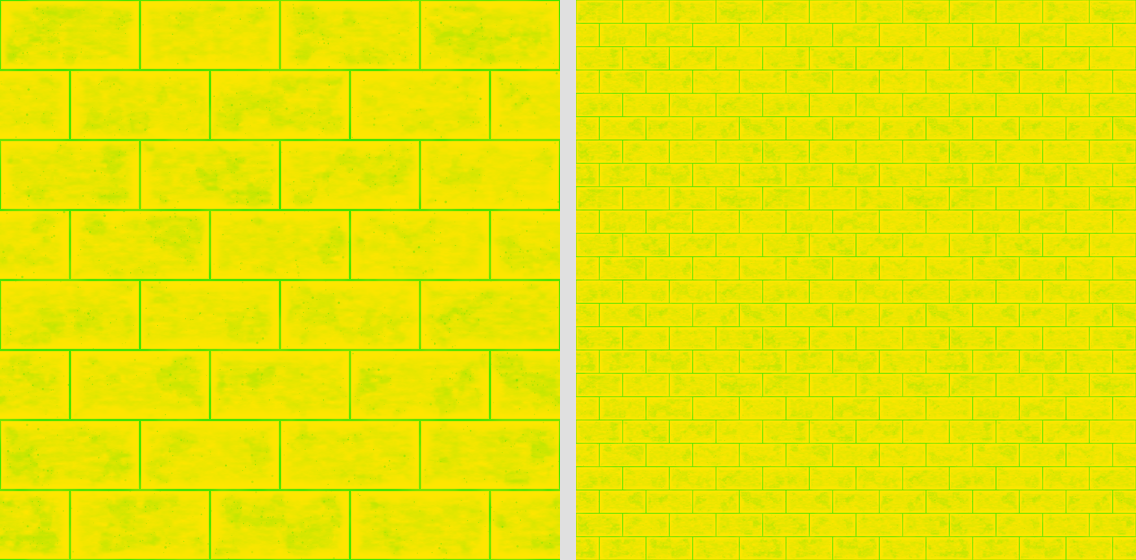
Left, the tile; right, the same tile 3 across and 3 down.
Give the GLSL for this texture, as a WebGL 1 fragment shader.

```glsl
precision highp float;
// Yellow running-bond brick wall with thin green joints, mottled faces and small pits.

uniform vec2 u_resolution;

const vec2 BRICKS = vec2(4.0, 8.0);      // bricks across and down
const float JOINT_HALF_WIDTH = 0.0020;
const vec3 FACE_COLOR = vec3(0.995, 0.90, 0.0);
const vec3 WORN_COLOR = vec3(0.79, 0.90, 0.0);
const vec3 PIT_COLOR = vec3(0.45, 0.88, 0.0);
const vec3 JOINT_LIGHT = vec3(0.44, 0.90, 0.0);
const vec3 JOINT_DARK = vec3(0.24, 0.90, 0.0);

float hash(vec2 p) {
  vec3 q = fract(vec3(p.xyx) * 0.1031);
  q += dot(q, q.yzx + 33.33);
  return fract((q.x + q.y) * q.z);
}

// Value noise that wraps after "period" cells.
float wrapNoise(vec2 uv, vec2 period, float seed) {
  vec2 p = uv * period;
  vec2 cell = floor(p);
  vec2 f = fract(p);
  f = f * f * (3.0 - 2.0 * f);
  vec2 a = mod(cell, period) + seed;
  vec2 b = mod(cell + 1.0, period) + seed;
  return mix(mix(hash(a), hash(vec2(b.x, a.y)), f.x),
             mix(hash(vec2(a.x, b.y)), hash(b), f.x), f.y);
}

float fbm(vec2 uv, vec2 period, float seed) {
  float sum = 0.0;
  float weight = 0.5;
  for (int i = 0; i < 4; i++) {
    sum += weight * wrapNoise(uv, period, seed);
    period *= 2.0;
    seed += 17.0;
    weight *= 0.5;
  }
  return sum / 0.9375;
}

// Sparse round pits, one candidate per grid cell.
float pits(vec2 uv, float cells, float density, float seed, float pixel) {
  vec2 p = uv * cells;
  vec2 id = mod(floor(p), cells) + seed;
  vec2 center = 0.3 + 0.4 * vec2(hash(id + 11.0), hash(id + 47.0));
  float radius = mix(0.08, 0.24, hash(id + 83.0));
  float soft = max(pixel * cells * 0.7, 0.04);
  float disc = 1.0 - smoothstep(radius - soft, radius + soft, length(fract(p) - center));
  return disc * step(hash(id), density) * mix(0.35, 1.0, hash(id + 29.0));
}

void main() {
  vec2 uv = gl_FragCoord.xy / u_resolution;
  float pixel = 1.0 / min(u_resolution.x, u_resolution.y);

  // Brick layout: alternate rows shift by half a brick.
  vec2 grid = uv * BRICKS;
  float row = floor(grid.y);
  grid.x += 0.5 * (1.0 - mod(row, 2.0));
  vec2 brick = mod(floor(grid), BRICKS);
  vec2 local = fract(grid);
  vec2 edge = min(local, 1.0 - local) / BRICKS;
  float edgeDist = min(edge.x, edge.y);
  float wear = mix(0.75, 1.2, hash(brick + 5.0));

  // Mottling fades out towards the clean brick borders.
  float patches = fbm(uv, vec2(24.0, 28.0), 3.0);
  float grain = fbm(uv, vec2(64.0, 128.0), 131.0);
  float streaks = wrapNoise(uv, vec2(40.0, 220.0), 307.0);
  float inner = smoothstep(0.004, 0.026, edgeDist + 0.022 * (patches - 0.5));
  float mottle = 0.34 + 0.75 * (grain - 0.5) + 0.22 * (streaks - 0.5);
  float blotch = smoothstep(0.54, 0.68, patches) * mix(0.6, 1.3, grain);
  float stain = inner * wear * (mottle + 0.42 * blotch);
  vec3 color = mix(FACE_COLOR, WORN_COLOR, clamp(stain, 0.0, 1.1));

  // Pits gather in the more worn areas.
  float density = 0.012 + 0.07 * inner * wear * smoothstep(0.45, 0.65, patches);
  float pitting = max(pits(uv, 110.0, density, 401.0, pixel),
                      pits(uv, 190.0, density, 613.0, pixel));
  color = mix(color, PIT_COLOR, 0.65 * pitting);

  // Joints with a slightly uneven tone and soft edge.
  float tone = fbm(uv, vec2(12.0, 12.0), 811.0);
  vec3 jointColor = mix(JOINT_LIGHT, JOINT_DARK, smoothstep(0.3, 0.7, tone));
  float soft = max(0.7 * pixel, 0.0006);
  float joint = 1.0 - smoothstep(JOINT_HALF_WIDTH - soft, JOINT_HALF_WIDTH + soft, edgeDist);
  color = mix(color, jointColor, joint);

  gl_FragColor = vec4(color, 1.0);
}
```
